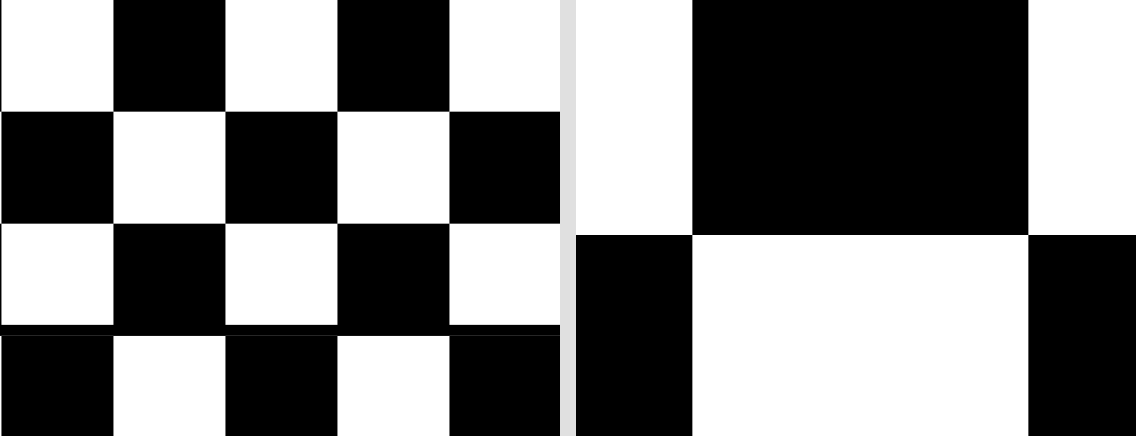
Left, the full canvas; right, a detail of the centre.
Write a WebGL 1 fragment shader that draws this pattern.

```glsl
precision highp float;

uniform vec2 u_resolution;

// Lengths are fractions of the canvas width, measured from the top left
const float CELL_SIZE = 0.2;
const vec2 GRID_OFFSET = vec2(0.0026, -0.0006);
const float BAND_TOP = 0.5801;
const float BAND_BOTTOM = 0.5996;
const vec3 INK = vec3(0.0);
const vec3 PAPER = vec3(1.0);

// Alternating stripes: +1 on even cells, -1 on odd ones, smoothed over one pixel
float stripeSign(float position, float cellSize, float pixel) {
    float cell = position / cellSize;
    float edgeDistance = (0.5 - abs(mod(cell + 0.5, 2.0) - 1.0)) * cellSize;
    return clamp(2.0 * edgeDistance / pixel, -1.0, 1.0);
}

// Share of paper in a checkerboard, from 0 to 1
float checker(vec2 position, float cellSize, float pixel) {
    float columns = stripeSign(position.x, cellSize, pixel);
    float rows = stripeSign(position.y, cellSize, pixel);
    return 0.5 + 0.5 * columns * rows;
}

// Coverage of the interval from start to end
float band(float position, float start, float end, float pixel) {
    float inside = min(position - start, end - position);
    return clamp(inside / pixel + 0.5, 0.0, 1.0);
}

void main() {
    float pixel = 1.0 / u_resolution.x;
    vec2 position = vec2(gl_FragCoord.x, u_resolution.y - gl_FragCoord.y) * pixel;

    float paper = checker(position - GRID_OFFSET, CELL_SIZE, pixel);

    // Solid bar along the foot of the third row
    paper *= 1.0 - band(position.y, BAND_TOP, BAND_BOTTOM, pixel);

    gl_FragColor = vec4(mix(INK, PAPER, paper), 1.0);
}
```
